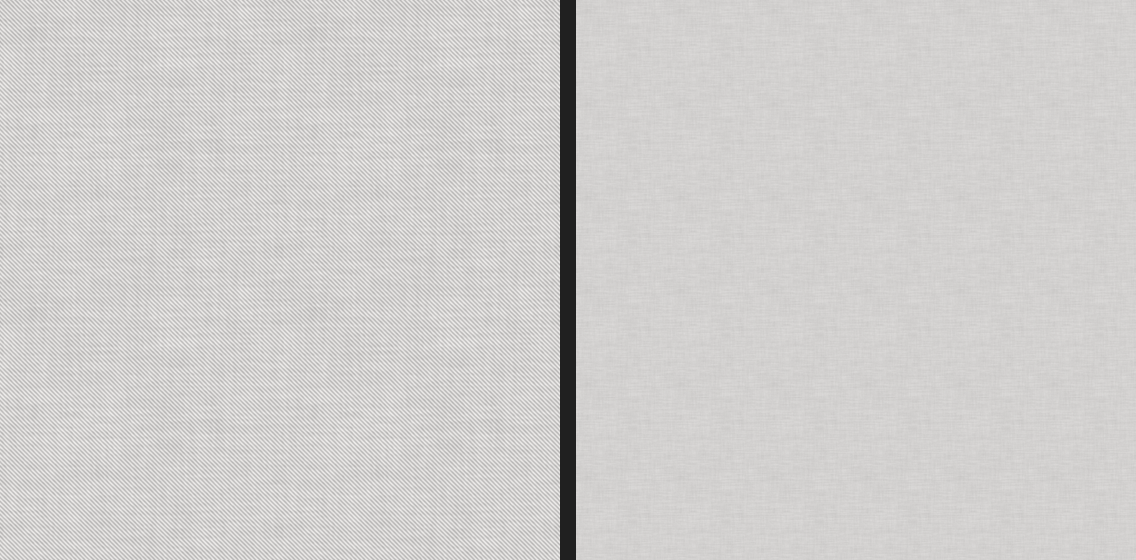
Left, the tile; right, the same tile 3 across and 3 down.
Reproduce this texture procedurally as a three.js fragment shader.

```glsl
// Pale grey twill cloth: fine falling diagonal ribs with faint thread streaks.
varying vec2 vUv;

float hash(vec2 p) {
  vec3 q = fract(vec3(p.xyx) * vec3(0.1031, 0.1030, 0.0973));
  q += dot(q, q.yzx + 33.33);
  return fract((q.x + q.y) * q.z);
}

// Value noise from -1 to 1 that wraps after the given number of cells
float wrapNoise(vec2 uv, vec2 cells, float seed) {
  vec2 p = uv * cells;
  vec2 i = floor(p);
  vec2 f = smoothstep(0.0, 1.0, p - i);
  vec2 a = mod(i, cells) + seed;
  vec2 b = mod(i + 1.0, cells) + seed;
  float low = mix(hash(a), hash(vec2(b.x, a.y)), f.x);
  float high = mix(hash(vec2(a.x, b.y)), hash(b), f.x);
  return mix(low, high, f.y) * 2.0 - 1.0;
}

void main() {
  // Two by two swatches, each with 64 ribs across and down
  vec2 cloth = vUv * 2.0;

  // Uneven yarns: long weft streaks, shorter warp streaks, fine fibre grain
  float weft = wrapNoise(cloth, vec2(8.0, 110.0), 11.0)
             + 0.6 * wrapNoise(cloth, vec2(19.0, 128.0), 37.0);
  float warp = wrapNoise(cloth, vec2(110.0, 9.0), 71.0)
             + 0.5 * wrapNoise(cloth, vec2(128.0, 21.0), 93.0);
  float grain = wrapNoise(cloth, vec2(120.0), 151.0);
  float cloud = wrapNoise(cloth, vec2(5.0), 211.0);

  // Diagonal ribs, slightly wavering with the yarn
  float phase = 64.0 * (cloth.x + cloth.y) + 0.05 + 0.025 * (weft + warp);
  float rib = 0.5 + 0.5 * cos(6.283185 * phase);
  rib = mix(rib, 0.5, 0.08 + 0.06 * grain);

  // Shaded grooves to lit ridges
  vec3 color = mix(vec3(0.728, 0.722, 0.719), vec3(0.922, 0.915, 0.908), rib);
  color += 0.016 * weft + 0.011 * warp + 0.010 * grain + 0.004 * cloud;

  gl_FragColor = vec4(clamp(color, 0.0, 1.0), 1.0);
}
```
